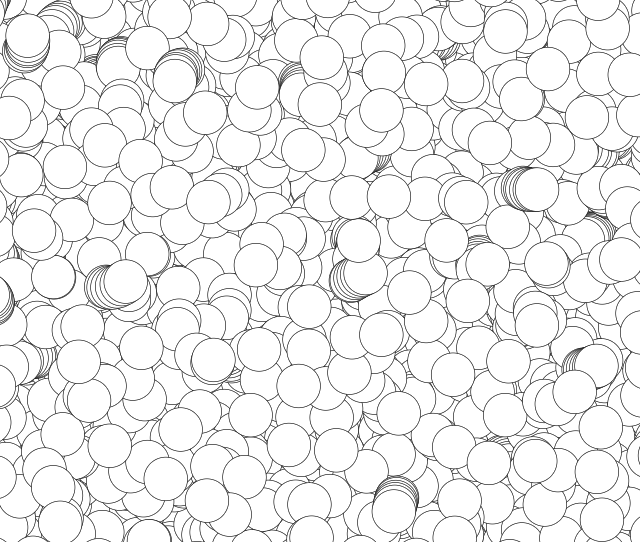
Give the GLSL for this pattern, as a Shadertoy shader.

```glsl
// Draws heaps of overlapping white discs with thin black outlines, some in nested trails.

vec3 hash33(vec3 p) {
    p = fract(p * vec3(0.1031, 0.1030, 0.0973));
    p += dot(p, p.yxz + 33.33);
    return fract((p.xxy + p.yxx) * p.zyx);
}

mat2 rotation(float angle) {
    float c = cos(angle), s = sin(angle);
    return mat2(c, -s, s, c);
}

// Share of a one-pixel box covered by a line of the given width
float lineCoverage(float dist, float width) {
    return clamp(dist + 0.5 * width, -0.5, 0.5) - clamp(dist - 0.5 * width, -0.5, 0.5);
}

void mainImage(out vec4 fragColor, in vec2 fragCoord) {
    const float cellSize = 0.2, radius = 0.0402, lineWidth = 0.00112;
    const float discsPerCell = 6.0;
    float pixel = 1.0 / iResolution.y;
    vec2 uv = fragCoord * pixel;
    float ink = 0.0;

    // Layers from bottom to top, each on its own turned grid
    for (float layer = 0.0; layer < 11.0; layer++) {
        vec2 p = rotation(layer * 2.4 + 0.4) * uv / cellSize + 40.0 + layer * vec2(7.31, 3.77);
        vec2 base = floor(p - 0.5);

        // Discs reach at most half a cell out, so four cells are enough
        for (int n = 0; n < 4; n++) {
            vec2 cell = base + vec2(n & 1, n >> 1);
            vec3 seed = hash33(vec3(cell, layer + 1.0));
            bool isTrail = seed.z < 0.24;
            vec2 along = rotation(seed.z * 180.0) * vec2(1.0, 0.0);
            vec2 across = vec2(-along.y, along.x);
            float reach = 0.1 + 0.16 * fract(seed.x * 57.0);
            float bend = 0.09 * (seed.y - 0.5);

            for (float i = 0.0; i < discsPerCell; i++) {
                vec3 rnd = hash33(vec3(cell + 71.0, layer * 9.0 + i + 5.0));
                vec2 center = cell + rnd.xy;
                if (isTrail) {
                    float t = (i + 0.6 * rnd.z) / discsPerCell;
                    center = cell + seed.xy + along * reach * pow(t, 1.4)
                           + across * bend * sin(3.0 * t);
                }
                float dist = (length(p - center) * cellSize - radius) / pixel;

                // White fill hides what lies below, then the outline goes on top
                ink *= clamp(dist + 0.5, 0.0, 1.0);
                ink += (1.0 - ink) * lineCoverage(dist, lineWidth / pixel);
            }
        }
    }
    fragColor = vec4(vec3(1.0 - ink), 1.0);
}
```
